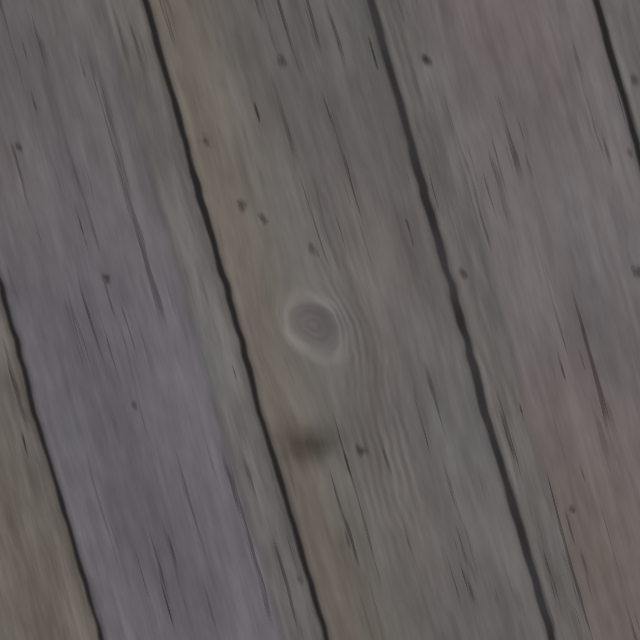
Write a Shadertoy shader that draws this texture.

```glsl
#define SLANT 0.281
#define PLANK_WIDTH 0.352
#define FIRST_SEAM 0.228
#define SEAM_HALF_WIDTH 0.0046
#define GRAIN_CONTRAST 0.075
#define RING_CONTRAST 0.017
#define KNOT vec2(0.492, 0.492)
#define KNOT_RADIUS 0.036
#define SMUDGE vec2(0.485, 0.305)
#define MARK_COUNT 32
#define SEAM_COLOR vec3(0.145, 0.135, 0.138)
#define MARK_COLOR vec3(0.2, 0.16, 0.155)

float hash(vec2 p) {
    return fract(sin(dot(p, vec2(127.1, 311.7))) * 43758.5);
}

float noise(vec2 p) {
    vec2 cell = floor(p), f = fract(p);
    f = f * f * (3.0 - 2.0 * f);
    return mix(mix(hash(cell), hash(cell + vec2(1, 0)), f.x),
               mix(hash(cell + vec2(0, 1)), hash(cell + vec2(1, 1)), f.x), f.y);
}

float fbm(vec2 p) {
    float sum = 0.0, amp = 0.5;
    for (int i = 0; i < 4; i++) {
        sum += amp * noise(p);
        p = p * 2.03 + 17.3;
        amp *= 0.5;
    }
    return sum / 0.9375;
}

// Horizontal position with the lean of the boards removed
vec2 alongBoards(vec2 p) {
    return vec2(p.x - SLANT * (1.0 - p.y), p.y);
}

// Base tint: warm and cool boards alternate, with grey strips by the seams
vec3 boardColor(float id, float across, float y, out float strip) {
    float cool = mod(id, 2.0);
    vec3 warm = mix(vec3(0.42, 0.394, 0.368), vec3(0.382, 0.367, 0.362), smoothstep(0.1, 0.6, across));
    vec3 violet = mix(vec3(0.4, 0.383, 0.402), vec3(0.388, 0.372, 0.375), smoothstep(0.4, 1.0, y));
    vec3 rose = mix(vec3(0.408, 0.377, 0.366), vec3(0.422, 0.398, 0.402), smoothstep(0.1, 0.6, y));
    vec3 color = mix(warm, id < 0.0 ? violet : rose, cool);
    float edge = id < 0.0 ? 1.0 - across : across;
    strip = max(cool * smoothstep(0.23, 0.15, edge), step(1.5, abs(id)));
    color = mix(color, id < -1.5 ? vec3(0.4, 0.378, 0.36) : vec3(0.397, 0.385, 0.379), strip);
    return color - 0.035 * cool * smoothstep(0.025, 0.0, abs(edge - 0.19)) * noise(vec2(y * 9.0, id));
}

// Scattered nail stains and short cracks along the grain
float marks(vec2 q) {
    float total = 0.0;
    float rough = 1.1 * fbm(q * vec2(130.0, 60.0));
    for (int i = 0; i < MARK_COUNT; i++) {
        float k = float(i);
        vec2 center = alongBoards(vec2(hash(vec2(k, 1.7)), hash(vec2(k, 5.3))));
        float size = hash(vec2(k, 9.1));
        vec2 stain = vec2(0.008, 0.012) + 0.007 * size;
        vec2 crack = vec2(0.0032, 0.02 + 0.04 * size);
        vec2 extent = i % 2 == 0 ? stain : crack;
        float d = length((q - center) / extent) + rough;
        total = max(total, (0.35 + 0.45 * hash(vec2(k, 3.9))) * smoothstep(1.35, 0.45, d));
    }
    return total;
}

void mainImage(out vec4 fragColor, in vec2 fragCoord) {
    vec2 p = fragCoord / iResolution.xy;
    vec2 q = alongBoards(p);
    float wobble = 0.009 * (fbm(vec2(q.y * 6.0, 2.0)) - 0.5) + 0.0025 * (noise(vec2(q.y * 45.0, 6.0)) - 0.5);
    float board = (q.x + wobble - FIRST_SEAM) / PLANK_WIDTH;
    float id = floor(board), across = board - id;
    float strip;
    vec3 color = boardColor(id, across, p.y, strip);

    // Grain flows around the knot like a stream around a stone
    float inKnotBoard = 1.0 - step(0.5, abs(id));
    vec2 fromKnot = q - alongBoards(KNOT) + 0.022 * (vec2(fbm(p * 13.0), fbm(p * 13.0 + 40.0)) - 0.5);
    float knotDist = length(fromKnot * vec2(1.0, 0.9));
    float parting = min(1.0, KNOT_RADIUS * KNOT_RADIUS / (knotDist * knotDist + 0.0001));
    float flow = fromKnot.x * (1.0 - parting);
    vec2 g = vec2(q.x + inKnotBoard * (flow - fromKnot.x), q.y) + id * vec2(3.1, 7.7);
    g.x += 0.012 * (fbm(g * vec2(9.0, 4.0)) - 0.5);
    float coarse = fbm(g * vec2(34.0, 3.5)) - 0.5;
    float fine = fbm(g * vec2(140.0, 14.0)) - 0.5;
    float mottle = fbm(g * vec2(85.0, 32.0) + 9.0) - 0.5;
    float cloud = fbm(g * vec2(9.0, 5.0) + 4.0) - 0.5;
    color += GRAIN_CONTRAST * (coarse + (0.8 + 0.5 * strip) * fine + 0.45 * mottle);
    color += cloud * vec3(0.08, 0.077, 0.073);
    color += (fbm(g * vec2(12.0, 3.0) + 31.0) - 0.5) * vec3(0.02, 0.0, -0.012);

    // Thin broken dark fibres
    float fibre = smoothstep(0.62, 0.78, fbm(g * vec2(110.0, 5.0) + 11.0));
    color -= 0.1 * fibre * smoothstep(0.35, 0.65, noise(g * vec2(12.0, 8.0)));

    // Growth lines sweeping past one side of the knot
    float ringMask = inKnotBoard * smoothstep(0.075, 0.02, abs(fromKnot.x - 0.05))
                   * smoothstep(0.42, 0.1, abs(fromKnot.y + 0.08));
    float lines = sin((flow + 0.02 * fbm(q * vec2(14.0, 8.0))) * 480.0);
    color += RING_CONTRAST * ringMask * lines * (0.3 + noise(q * 22.0)) * vec3(0.9, 1.05, 1.0);

    // Knot heart with a broken pale rim, and a soft smudge below
    float rim = smoothstep(0.016, 0.0, abs(knotDist - 0.045)) * smoothstep(0.3, 0.8, noise(p * 26.0 + 3.0));
    float heart = smoothstep(0.042, 0.022, knotDist);
    color += inKnotBoard * (0.06 * rim - heart * vec3(0.04, 0.045, 0.037));
    color += 0.012 * heart * sin(knotDist * 520.0) * noise(p * 45.0);
    vec2 s = (p - SMUDGE) / vec2(0.06, 0.03);
    color -= 0.11 * inKnotBoard * exp(-dot(s, s)) * fbm(p * 24.0) * 1.6;

    color = mix(color, MARK_COLOR, marks(q));

    // Seams: ragged soft gap of uneven width, shaded sides, worn highlight
    float nearest = floor(board + 0.5);
    float signedGap = (board - nearest) * PLANK_WIDTH;
    float gap = abs(signedGap);
    float openness = sin(nearest * 1.57);
    float halfWidth = SEAM_HALF_WIDTH * (0.65 + 0.27 * openness + 0.5 * noise(vec2(q.y * 28.0, nearest)));
    vec3 seam = SEAM_COLOR + 0.055 * max(openness, 0.0) * (0.4 + noise(vec2(q.y * 18.0, 3.0)));
    color += 0.03 * smoothstep(0.008, 0.0, abs(signedGap - 0.012)) * noise(vec2(q.y * 14.0, nearest));
    color *= 1.0 - 0.2 * smoothstep(0.016, 0.0, gap);
    color = mix(color, seam, 0.95 * smoothstep(halfWidth + 0.0032, halfWidth - 0.0028, gap));

    fragColor = vec4(clamp(color, 0.0, 1.0), 1.0);
}
```
